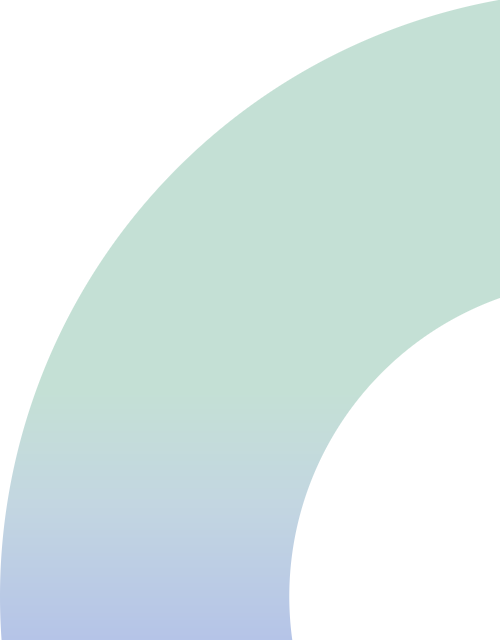
This background is drawn by a Shadertoy shader. Its source:

```glsl
const vec3 PAPER = vec3(1.0);
const vec3 MINT  = vec3(0.769, 0.880, 0.834);
const vec3 MIST  = vec3(0.765, 0.840, 0.882);
const vec3 PERIWINKLE = vec3(0.710, 0.768, 0.908);

// Signed distance to a ring between two radii
float ringDistance(vec2 p, vec2 center, float inner, float outer) {
    float d = length(p - center);
    return max(inner - d, d - outer);
}

// Coverage of a shape with an edge one pixel wide
float coverage(float dist, float pixel) {
    return clamp(0.5 - dist / pixel, 0.0, 1.0);
}

// Three-stop vertical gradient, rising from height zero
vec3 verticalGradient(float y, float middle, float top, vec3 low, vec3 mid, vec3 high) {
    vec3 lower = mix(low, mid, clamp(y / middle, 0.0, 1.0));
    return mix(lower, high, clamp((y - middle) / (top - middle), 0.0, 1.0));
}

void mainImage(out vec4 fragColor, in vec2 fragCoord) {
    // Canvas height is one unit
    float pixel = 1.0 / iResolution.y;
    vec2 p = fragCoord * pixel;

    // Large arch entering from the right and leaving at the bottom
    vec2 center = vec2(0.947, 0.068);
    float ring = ringDistance(p, center, 0.495, 0.947);

    // Blue foot fading into the mint body
    vec3 archColor = verticalGradient(p.y, 0.215, 0.395, PERIWINKLE, MIST, MINT);

    fragColor = vec4(mix(PAPER, archColor, coverage(ring, pixel)), 1.0);
}
```
